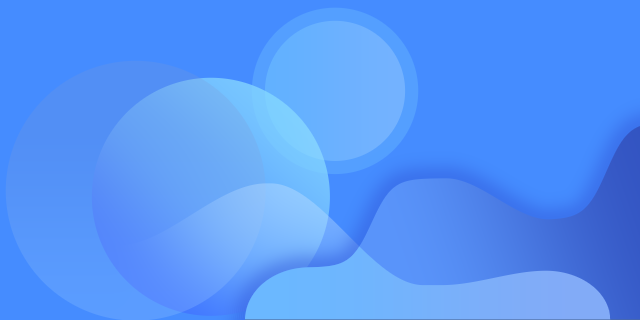
This background is drawn by a WebGL 1 fragment shader. Its source:

```glsl
precision highp float;
// Blue backdrop with translucent discs and two overlapping liquid waves.
// Discs are distance functions; each wave is a height curve of smooth steps
// with a rounded end. The darker wave casts a soft shadow around its crest.
uniform vec2 u_resolution;

// Coverage of a shape from its signed distance, one pixel wide.
float cover(float d) {
  return clamp(0.5 - d * u_resolution.y, 0.0, 1.0);
}

float disc(vec2 p, vec2 center, float radius) {
  return cover(length(p - center) - radius);
}

// Steep s-shaped rise from 0 to 1 around x = center.
float rise(float x, float center, float width) {
  return 1.0 / (1.0 + exp((center - x) / width));
}

// Quarter-ellipse end: t = 0 at full height, t = 1 at the ground, then falling.
float roundedEnd(float t, float height) {
  t = max(t, 0.0);
  return height * (sqrt(max(1.0 - t * t, 0.0)) - 1.0) - max(t - 1.0, 0.0);
}

float darkWave(float x) {
  return 0.164 + roundedEnd((0.964 - x) / 0.198, 0.164)
    + 0.279 * rise(x, 1.161, 0.0325)
    - 0.130 * smoothstep(1.393, 1.719, x)
    + 0.307 * rise(x, 1.896, 0.034);
}

float lightWave(float x) {
  return 0.232 + 0.195 * smoothstep(0.365, 0.833, x)
    - 0.318 * smoothstep(0.846, 1.323, x)
    + 0.045 * smoothstep(1.380, 1.706, x)
    + roundedEnd((x - 1.706) / 0.201, 0.154);
}

// Height above a curve, divided by its slope to approximate distance.
float curveDistance(float above, float before, float after, float gap) {
  float slope = (after - before) / gap;
  return above / sqrt(1.0 + slope * slope);
}

// Soft falloff around the dark wave, from the nearest point on its crest.
float crestShadow(vec2 p) {
  float nearest = 1.0;
  for (int i = -14; i <= 14; i++) {
    float x = p.x + float(i) * 0.006;
    nearest = min(nearest, length(vec2(x, darkWave(x)) - p));
  }
  return exp(-nearest * nearest * 480.0);
}

void main() {
  vec2 p = gl_FragCoord.xy / u_resolution.y;
  p.x *= 2.0 * u_resolution.y / u_resolution.x;
  float gap = 1.0 / u_resolution.y;
  vec3 color = vec3(0.27, 0.55, 1.0);

  // Bright disc, saturated at the lower left and cyan at the upper right
  float glow = dot(p - vec2(0.659, 0.385), vec2(0.67, 0.74)) / 0.744 + 0.5;
  vec3 discColor = mix(vec3(0.25, 0.46, 1.0), vec3(0.37, 0.65, 1.0),
    smoothstep(0.0, 0.55, glow));
  discColor = mix(discColor, vec3(0.47, 0.78, 1.0), smoothstep(0.45, 1.0, glow));
  color = mix(color, discColor, disc(p, vec2(0.659, 0.385), 0.372));

  // Large pale disc
  vec3 paleTint = mix(vec3(0.64, 0.82, 1.0), vec3(0.49, 0.59, 0.83),
    smoothstep(0.0, 0.65, p.y));
  color = mix(color, paleTint, 0.23 * disc(p, vec2(0.424, 0.404), 0.406));

  // Ringed disc
  vec2 ringCenter = vec2(1.047, 0.716);
  color = mix(color, vec3(0.50, 0.84, 1.0), 0.25 * disc(p, ringCenter, 0.260));
  vec3 innerTint = mix(vec3(0.52, 0.86, 1.0), vec3(0.74, 0.87, 1.0),
    smoothstep(0.83, 1.26, p.x));
  color = mix(color, innerTint, 0.30 * disc(p, ringCenter, 0.219));

  // Wave coverage
  float light = cover(curveDistance(p.y - lightWave(p.x),
    lightWave(p.x - gap), lightWave(p.x + gap), 2.0 * gap));
  float dark = cover(curveDistance(p.y - darkWave(p.x),
    darkWave(p.x - gap), darkWave(p.x + gap), 2.0 * gap));

  // Light hill, fading out toward the lower left
  float hillFade = smoothstep(0.34, 0.92, p.x) * smoothstep(-0.05, 0.43, p.y);
  color = mix(color, vec3(0.72, 0.86, 1.0), 0.48 * hillFade * light);

  // Dark wave and its shadow
  color = mix(color, vec3(0.18, 0.32, 0.84), 0.42 * crestShadow(p));
  float depth = smoothstep(1.15, 2.1, p.x + 0.35 * (p.y - 0.4));
  vec3 waveColor = mix(vec3(0.35, 0.58, 0.98), vec3(0.20, 0.33, 0.76), depth);
  color = mix(color, waveColor, dark);

  // Bright overlap of both waves, with a thin ground line
  vec3 overlap = mix(vec3(0.42, 0.72, 1.0), vec3(0.51, 0.67, 0.97),
    smoothstep(0.85, 1.85, p.x));
  color = mix(color, overlap, dark * light);
  color = mix(color, vec3(0.30, 0.42, 0.62),
    0.6 * dark * (1.0 - smoothstep(0.002, 0.004, p.y)));

  gl_FragColor = vec4(color, 1.0);
}
```
